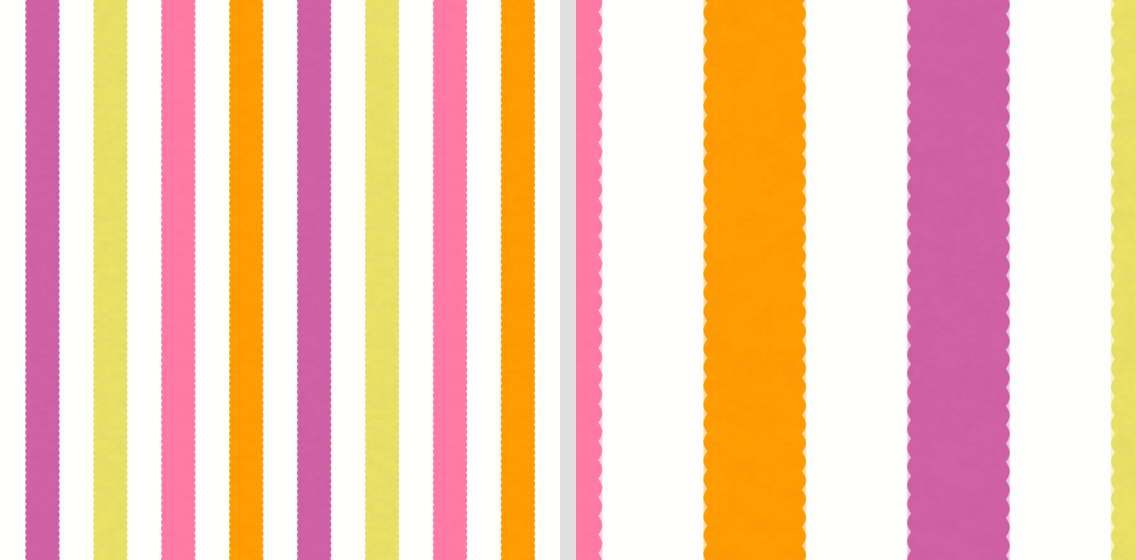
Left: the whole. Right: its middle third, enlarged.
This pattern is drawn by a three.js fragment shader. Its source:

```glsl
// Vertical ribbons in four repeating colours on a white ground.
// Each ribbon is a distance band with finely scalloped edges, a pale fringe
// in the notches and a faint woven grain made from value noise.

varying vec2 vUv;

const float PI = 3.14159265;
const float PITCH = 0.1213;          // distance between ribbon centres
const float FIRST_CENTER = 0.0758;
const float HALF_WIDTH = 0.0305;     // to the tips of the scallops
const float SCALLOPS = 90.0;         // per canvas height
const float SCALLOP_DEPTH = 0.0022;
const float FRINGE_TINT = 0.38;
const float EDGE_SOFTNESS = 0.0006;
const float GRAIN = 0.022;
const float SLUB = 0.020;

const vec3 GROUND = vec3(1.0, 1.0, 0.995);
const vec3 ORCHID = vec3(0.81, 0.38, 0.64);
const vec3 LIME = vec3(0.91, 0.875, 0.40);
const vec3 PINK = vec3(1.0, 0.48, 0.64);
const vec3 ORANGE = vec3(1.0, 0.61, 0.01);

float hash(vec2 p) {
  return fract(sin(dot(p, vec2(127.1, 311.7))) * 43758.5453);
}

float valueNoise(vec2 p) {
  vec2 cell = floor(p);
  vec2 f = fract(p);
  f = f * f * (3.0 - 2.0 * f);
  float low = mix(hash(cell), hash(cell + vec2(1.0, 0.0)), f.x);
  float high = mix(hash(cell + vec2(0.0, 1.0)), hash(cell + vec2(1.0, 1.0)), f.x);
  return mix(low, high, f.y);
}

vec3 ribbonColor(float index) {
  float k = mod(index, 4.0);
  if (k < 0.5) return ORCHID;
  if (k < 1.5) return LIME;
  if (k < 2.5) return PINK;
  return ORANGE;
}

// Fine thread grain plus broader slubs, centred on zero
float weave(vec2 p) {
  float fine = valueNoise(p * vec2(330.0, 390.0)) - 0.5;
  float slub = valueNoise(p * vec2(65.0, 110.0)) - 0.5;
  return GRAIN * fine + SLUB * slub;
}

void main() {
  // Nearest ribbon and signed offset from its centre line
  float along = (vUv.x - FIRST_CENTER) / PITCH;
  float index = floor(along + 0.5);
  float offset = (along - index) * PITCH;

  // Rounded lobes, shifted a little on each edge of each ribbon
  float side = offset < 0.0 ? 0.0 : 1.0;
  float phase = hash(vec2(index, side));
  float lobe = abs(sin(PI * (vUv.y * SCALLOPS + phase)));
  float coreHalf = HALF_WIDTH - SCALLOP_DEPTH * (1.0 - lobe);

  // Smoothed coverage of the ribbon body and of its fringe
  float blur = max(EDGE_SOFTNESS, 0.75 * fwidth(vUv.x));
  float dist = abs(offset);
  float core = 1.0 - smoothstep(-blur, blur, dist - coreHalf);
  float fringe = 1.0 - smoothstep(-blur, blur, dist - HALF_WIDTH);

  vec3 dye = ribbonColor(index);
  vec3 cloth = dye * (1.0 + weave(vUv));
  vec3 color = mix(GROUND, dye, FRINGE_TINT * fringe);
  color = mix(color, cloth, core);
  gl_FragColor = vec4(color, 1.0);
}
```
